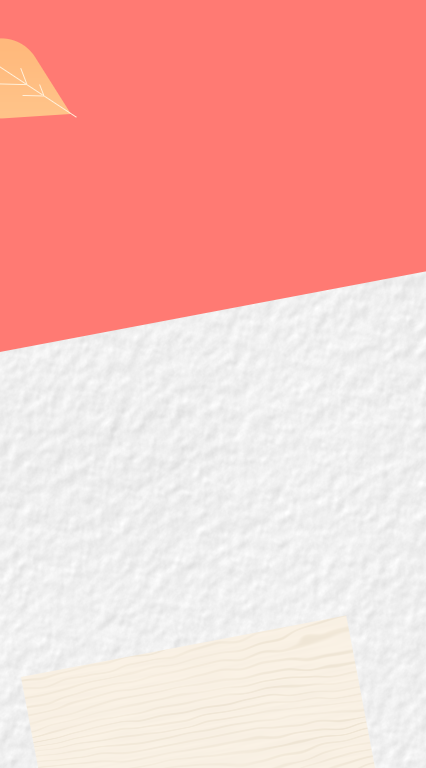
Reproduce this background procedurally as a Shadertoy shader.

```glsl
const vec3 CORAL = vec3(1.0, 0.478, 0.45);
const vec3 PAPER = vec3(0.938);
const vec3 WOOD = vec3(0.976, 0.943, 0.893);
const vec3 GRAIN = vec3(0.925, 0.885, 0.815);
const vec3 LEAF_TOP = vec3(1.0, 0.725, 0.485);
const vec3 LEAF_LOW = vec3(1.0, 0.765, 0.535);
const vec3 VEIN = vec3(1.0, 0.95, 0.87);

// Lengths are fractions of the canvas height
const float TILT = 0.187;
const float EDGE_HEIGHT = 0.5417;
const vec2 WOOD_CORNER = vec2(0.0273, 0.1185);
const float WOOD_WIDTH = 0.431;
const vec2 LEAF_CENTRE = vec2(0.0016, 0.8979);
const vec2 LEAF_TIP = vec2(0.0924, 0.8516);
const float LEAF_RADIUS = 0.0521;
const vec2 RIB_START = vec2(-0.01, 0.9194);
const vec2 RIB_END = vec2(0.099, 0.8477);
const float VEIN_HALF_WIDTH = 0.0006;
const float PAPER_SCALE = 85.0;
const float PAPER_RELIEF = 0.13;

float hash(vec2 p) {
    vec3 q = fract(p.xyx * 0.1031);
    q += dot(q, q.yzx + 33.33);
    return fract((q.x + q.y) * q.z);
}

float noise(vec2 p) {
    vec2 i = floor(p), f = fract(p);
    f = f * f * (3.0 - 2.0 * f);
    return mix(mix(hash(i), hash(i + vec2(1, 0)), f.x),
               mix(hash(i + vec2(0, 1)), hash(i + vec2(1, 1)), f.x), f.y);
}

float fbm(vec2 p) {
    float sum = 0.0, amp = 0.5;
    for (int i = 0; i < 4; i++) {
        sum += amp * noise(p);
        p = mat2(1.6, 1.2, -1.2, 1.6) * p + 17.3;
        amp *= 0.5;
    }
    return sum;
}

float cover(float d) {
    return clamp(0.5 - d * iResolution.y, 0.0, 1.0);
}

float segment(vec2 p, vec2 a, vec2 b) {
    vec2 ab = b - a;
    float t = clamp(dot(p - a, ab) / dot(ab, ab), 0.0, 1.0);
    return length(p - a - ab * t);
}

// Circle joined to its tip by two tangents
float teardrop(vec2 p) {
    vec2 axis = LEAF_TIP - LEAF_CENTRE;
    float len = length(axis);
    axis /= len;
    p -= LEAF_CENTRE;
    vec2 q = vec2(dot(p, axis), abs(dot(p, vec2(-axis.y, axis.x))));
    float s = LEAF_RADIUS / len;
    vec2 n = vec2(s, sqrt(1.0 - s * s));
    float reach = dot(q, vec2(n.y, -n.x)) > 0.0 ? dot(q, n) : length(q);
    return reach - LEAF_RADIUS;
}

float veins(vec2 p) {
    float d = segment(p, RIB_START, RIB_END);
    for (int i = 0; i < 2; i++) {
        float k = float(i);
        vec2 joint = mix(vec2(0.0573, 0.875), vec2(0.0352, 0.8898), k);
        float size = 1.0 + 0.45 * k;
        d = min(d, segment(p, joint, joint + size * vec2(-0.0273, 0.0007)));
        d = min(d, segment(p, joint, joint + size * vec2(-0.0055, 0.0143)));
    }
    return d - VEIN_HALF_WIDTH;
}

// Embossed fibres lit from the upper left
vec3 paperColour(vec2 p) {
    vec2 q = mat2(0.9, 0.25, -0.4, 0.75) * p * PAPER_SCALE;
    float relief = fbm(q) - fbm(q + vec2(0.45, -0.25));
    float broad = noise(p * 5.0 + 3.0) - 0.5;
    return PAPER + PAPER_RELIEF * relief + 0.012 * broad;
}

vec3 woodColour(vec2 q) {
    float rings = q.y * 90.0 + 3.0 * noise(q * vec2(7.0, 16.0) + 40.0)
                + 0.5 * noise(q * vec2(35.0, 70.0) + 90.0);
    float line = 1.0 - smoothstep(0.03, 0.2, abs(fract(rings) - 0.5));
    float fade = 0.25 + 0.55 * noise(q * vec2(12.0, 60.0) + 70.0);
    float streak = noise(q * vec2(25.0, 350.0) + 200.0) - 0.5;
    return mix(WOOD, GRAIN, line * fade) + 0.012 * streak;
}

void mainImage(out vec4 fragColor, in vec2 fragCoord) {
    vec2 p = fragCoord / iResolution.y;
    vec2 along = vec2(cos(TILT), sin(TILT));
    vec2 across = vec2(-along.y, along.x);

    // Coral field above the sloping paper
    float edge = dot(p - vec2(0.0, EDGE_HEIGHT), across);
    vec3 col = mix(CORAL, paperColour(p), cover(edge));

    // Tilted wooden board
    vec2 q = p - WOOD_CORNER;
    q = vec2(dot(q, along), dot(q, across));
    float board = max(abs(q.x - 0.5 * WOOD_WIDTH) - 0.5 * WOOD_WIDTH, q.y);
    col = mix(col, woodColour(q), cover(board));

    // Leaf and veins
    vec3 leaf = mix(LEAF_LOW, LEAF_TOP, smoothstep(0.84, 0.95, p.y));
    col = mix(col, leaf, cover(teardrop(p)));
    col = mix(col, VEIN, cover(veins(p)));

    fragColor = vec4(col, 1.0);
}
```
